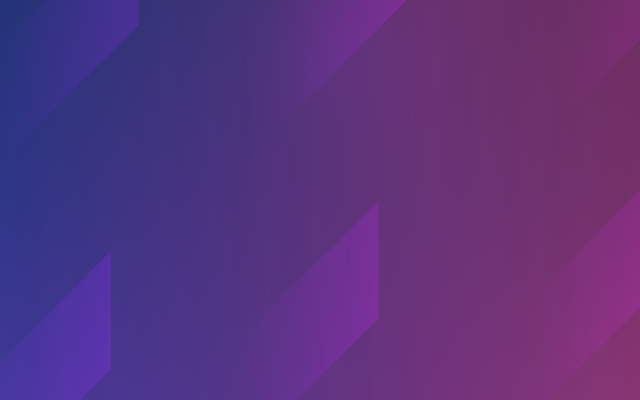
A WebGL 2 fragment shader for this background:

```glsl
#version 300 es
precision highp float;
// Indigo to plum gradient crossed by slanted violet bands.
// Three colour rows are blended vertically; each band is a parallelogram
// with a sharp right side that fades out to the left, over faint streaks.
uniform vec2 u_resolution;
out vec4 outColor;

const float BAND_HEIGHT = 0.294;
const float FADE_LENGTH = 0.345;
const vec3 BAND_TINT = vec3(0.085, -0.012, 0.118);

// Each band: x of its right side, and x + depth along its upper edge.
const vec2 BANDS[6] = vec2[6](
    vec2(0.346, 0.115), vec2(1.017, 0.723), vec2(1.760, 1.406),
    vec2(0.277, 0.906), vec2(0.946, 1.448), vec2(1.677, 2.075));

// Blend four evenly spaced colours from left to right.
vec3 colorRow(float x, vec3 a, vec3 b, vec3 c, vec3 d) {
    float t = clamp(x, 0.0, 1.0) * 3.0;
    vec3 color = mix(a, b, clamp(t, 0.0, 1.0));
    color = mix(color, c, clamp(t - 1.0, 0.0, 1.0));
    return mix(color, d, clamp(t - 2.0, 0.0, 1.0));
}

vec3 backdrop(vec2 uv) {
    vec3 top = colorRow(uv.x, vec3(0.14, 0.20, 0.47), vec3(0.24, 0.20, 0.47),
                        vec3(0.40, 0.19, 0.43), vec3(0.43, 0.18, 0.38));
    vec3 middle = colorRow(uv.x, vec3(0.18, 0.21, 0.53), vec3(0.29, 0.20, 0.50),
                           vec3(0.41, 0.20, 0.465), vec3(0.46, 0.19, 0.41));
    vec3 bottom = colorRow(uv.x, vec3(0.26, 0.22, 0.60), vec3(0.32, 0.21, 0.54),
                           vec3(0.44, 0.20, 0.49), vec3(0.54, 0.21, 0.45));
    vec3 upper = mix(middle, top, clamp(uv.y * 2.0 - 1.0, 0.0, 1.0));
    return mix(bottom, upper, clamp(uv.y * 2.0, 0.0, 1.0));
}

// Soft round light, 1 at its centre.
float glow(vec2 p, vec2 center, float radius) {
    vec2 d = (p - center) / radius;
    return exp(-dot(d, d));
}

// Strength of one band; depth is measured downward from the top.
float slantedBand(vec2 p, vec2 band, float pixel) {
    float across = (p.x + 1.0 - p.y - band.y) * 0.7071;
    float halfWidth = BAND_HEIGHT * 0.35355;
    float slant = abs(across - halfWidth) - halfWidth;
    float shape = max(slant, p.x - band.x);
    float fade = clamp(1.0 - (band.x - p.x) / FADE_LENGTH, 0.0, 1.0);
    return fade * smoothstep(0.5 * pixel, -0.5 * pixel, shape);
}

// Fine vertical variation from layered sines.
float streaks(vec2 p) {
    float wave = sin(p.x * 47.0 + 1.5 * sin(p.y * 3.0));
    wave += 0.6 * sin(p.x * 113.0 + 2.0 * sin(p.y * 5.0 + 1.0));
    return wave * (0.5 + 0.5 * sin(p.x * 9.0 + p.y * 4.0));
}

void main() {
    vec2 uv = gl_FragCoord.xy / u_resolution;
    vec2 p = gl_FragCoord.xy / u_resolution.y;
    float pixel = 1.0 / u_resolution.y;

    vec3 color = backdrop(uv);
    color += vec3(0.025, 0.005, 0.03) * glow(p, vec2(0.90, 0.87), 0.22);

    for (int i = 0; i < 6; i++) {
        color += BAND_TINT * slantedBand(p, BANDS[i], pixel);
    }

    color += 0.002 * streaks(p);
    outColor = vec4(clamp(color, 0.0, 1.0), 1.0);
}
```
